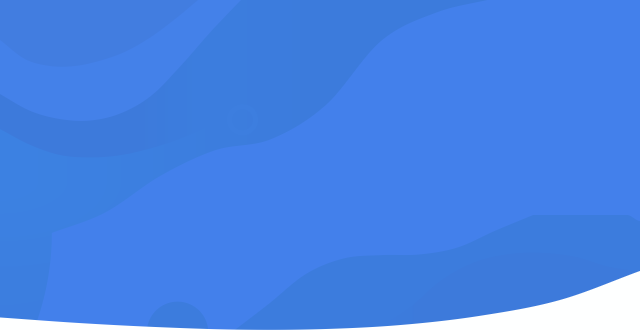
Write a WebGL 2 fragment shader that draws this background.

```glsl
#version 300 es
precision highp float;

uniform vec2 u_resolution;
out vec4 fragColor;

const vec3 BASE_BLUE = vec3(0.263, 0.502, 0.922);
const vec3 SWOOSH_BLUE = vec3(0.268, 0.504, 0.914);
const vec3 CORNER_BLUE = vec3(0.257, 0.490, 0.880);
const vec3 BAND_LEFT = vec3(0.235, 0.506, 0.885);
const vec3 BAND_RIGHT = vec3(0.235, 0.482, 0.862);
const vec3 SHADOW_BLUE = vec3(0.238, 0.478, 0.858);
const vec3 HILL_BLUE = vec3(0.235, 0.486, 0.868);
const vec3 PAPER = vec3(0.995, 1.0, 1.0);

// Smooth curve through nine evenly spaced heights between two x positions
float curve(float x, float start, float end, float h[9]) {
  float t = clamp((x - start) / (end - start), 0.0, 1.0) * 8.0;
  int i = min(int(t), 7);
  float f = t - float(i);
  float b = h[i];
  float c = h[i + 1];
  float a = i > 0 ? h[max(i - 1, 0)] : 2.0 * b - c;
  float d = i < 7 ? h[min(i + 2, 8)] : 2.0 * c - b;
  return b + 0.5 * f * (c - a + f * (2.0 * a - 5.0 * b + 4.0 * c - d
    + f * (3.0 * (b - c) + d - a)));
}

// Antialiased coverage where the signed value is positive
float cover(float d) {
  float w = max(length(vec2(dFdx(d), dFdy(d))), 1e-5);
  return clamp(d / w + 0.5, 0.0, 1.0);
}

float disc(vec2 p, vec2 center, float radius) {
  return cover(radius - length(p - center));
}

// Broad diagonal band with a lower tail along the left side
float bandMask(vec2 uv) {
  float edge = curve(uv.x, 0.078, 0.768, float[9](
    0.292, 0.356, 0.467, 0.545, 0.578, 0.682, 0.876, 0.962, 1.003));
  float depth = max(0.292 - uv.y, 0.0);
  float tail = 0.081 - 0.33 * depth * depth - uv.x;
  return max(cover(uv.y - edge), cover(tail));
}

vec3 bandColor(vec2 uv, vec2 p) {
  vec3 color = mix(BAND_LEFT, BAND_RIGHT, smoothstep(0.0, 0.58, uv.x));
  color = mix(color, HILL_BLUE, 0.7 * smoothstep(0.45, 0.05, uv.y));

  // Shadow beneath the swoosh, dissolving to the right
  float edge = curve(uv.x, 0.0, 0.378, float[9](
    0.609, 0.561, 0.530, 0.523, 0.530, 0.551, 0.581, 0.626, 0.697));
  float fade = 1.0 - smoothstep(0.19, 0.36, uv.x);
  color = mix(color, SHADOW_BLUE, cover(uv.y - edge) * fade);

  // Faint ring
  vec2 center = vec2(0.735, 0.637);
  float ring = disc(p, center, 0.047) - disc(p, center, 0.032);
  return color + vec3(0.003, 0.006, 0.006) * ring;
}

void main() {
  vec2 uv = gl_FragCoord.xy / u_resolution;
  vec2 p = gl_FragCoord.xy / u_resolution.y;
  vec3 color = mix(BASE_BLUE, bandColor(uv, p), bandMask(uv));

  // Nested upper-left curves
  float swoosh = curve(uv.x, 0.0, 0.378, float[9](
    0.715, 0.664, 0.639, 0.635, 0.657, 0.710, 0.803, 0.907, 1.003));
  color = mix(color, SWOOSH_BLUE, cover(uv.y - swoosh));
  float corner = curve(uv.x, 0.0, 0.3125, float[9](
    0.879, 0.821, 0.800, 0.800, 0.816, 0.843, 0.886, 0.942, 1.005));
  color = mix(color, CORNER_BLUE, cover(uv.y - corner));

  // Lower-right hills
  float hill = curve(uv.x, 0.36, 0.833, float[9](
    -0.010, 0.078, 0.170, 0.217, 0.227, 0.229, 0.250, 0.301, 0.3485));
  hill -= 0.018 * smoothstep(0.98, 1.0, uv.x);
  color = mix(color, HILL_BLUE, cover(hill - uv.y));
  float mound = curve(uv.x, 0.586, 1.003, float[9](
    0.005, 0.066, 0.152, 0.206, 0.230, 0.234, 0.222, 0.192, 0.177));
  float moundFade = smoothstep(0.58, 0.68, uv.x);
  color = mix(color, SHADOW_BLUE, cover(mound - uv.y) * moundFade);

  // Small disc resting on the bottom edge
  color = mix(color, HILL_BLUE, disc(p, vec2(0.538, -0.007), 0.093));

  // Curved white footer
  float footer = curve(uv.x, 0.0, 1.0, float[9](
    0.038, 0.021, 0.0085, 0.001, 0.0025, 0.015, 0.043, 0.091, 0.179));
  color = mix(color, PAPER, cover(footer - uv.y));

  fragColor = vec4(color, 1.0);
}
```
